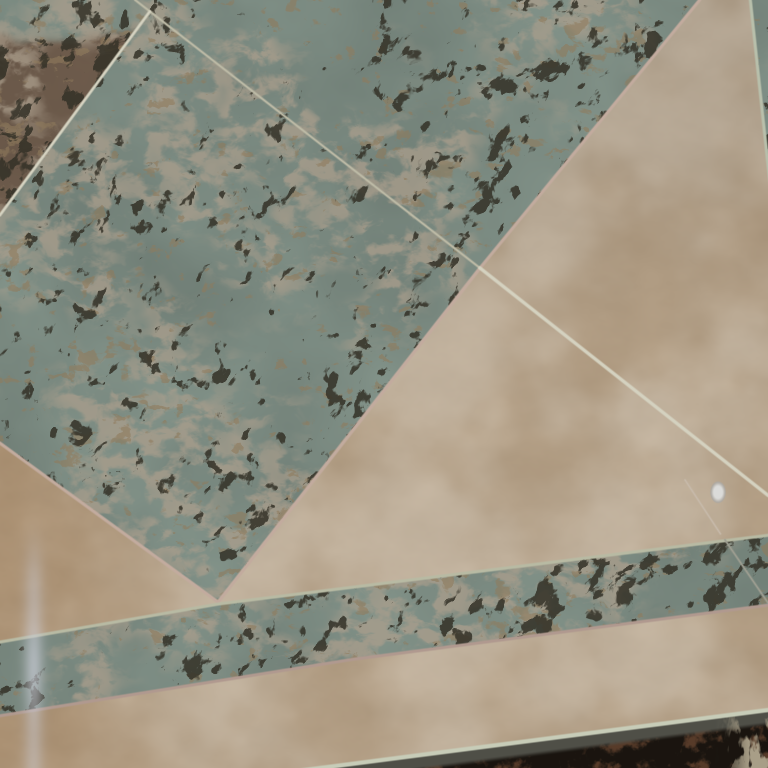
Give the GLSL for this texture, as a Shadertoy shader.

```glsl
// Inlaid stone floor: mottled green marble slabs and a sloping border set in beige.
// Half-plane distances cut the pieces, warped value noise grows veins and flecks,
// then thin segments add the grout and soft falloffs add the reflections.

float hash(vec2 p) {
    return fract(sin(dot(p, vec2(127.1, 311.7))) * 43758.5);
}

float noise(vec2 p) {
    vec2 cell = floor(p), f = fract(p);
    f = f * f * (3.0 - 2.0 * f);
    return mix(mix(hash(cell), hash(cell + vec2(1, 0)), f.x),
               mix(hash(cell + vec2(0, 1)), hash(cell + vec2(1, 1)), f.x), f.y);
}

float fbm(vec2 p) {
    float sum = 0.0, amp = 0.533;
    for (int i = 0; i < 4; i++) {
        sum += amp * noise(p);
        p = mat2(1.6, 1.2, -1.2, 1.6) * p + 3.7;
        amp *= 0.5;
    }
    return sum;
}

// Signed distance to the line a-b, positive on its left
float side(vec2 p, vec2 a, vec2 b) {
    vec2 d = normalize(b - a);
    return dot(p - a, vec2(-d.y, d.x));
}

float segment(vec2 p, vec2 a, vec2 b) {
    vec2 d = b - a;
    return length(p - a - d * clamp(dot(p - a, d) / dot(d, d), 0.0, 1.0));
}

float fill(float d, float soft) { return smoothstep(-soft, soft, d); }

vec3 stroke(vec3 col, vec3 ink, float d, float width, float soft) {
    return mix(col, ink, 1.0 - smoothstep(width - soft, width + soft, abs(d)));
}

// Fleck clusters (positive) and calm areas (negative): centre, radius, strength
float clusters(vec2 p) {
    const vec4 spots[12] = vec4[12](
        vec4(0.45, 0.475, 0.035, 0.65), vec4(0.625, 0.745, 0.022, 0.6),
        vec4(0.65, 0.82, 0.03, 0.45), vec4(0.77, 0.935, 0.03, 0.5),
        vec4(0.11, 0.46, 0.05, 0.3), vec4(0.24, 0.75, 0.12, 0.2),
        vec4(0.455, 0.205, 0.035, 0.5), vec4(0.73, 0.19, 0.06, 0.5),
        vec4(0.20, 0.39, 0.06, -0.4), vec4(0.48, 0.67, 0.07, -0.35),
        vec4(0.43, 0.91, 0.05, -0.3), vec4(0.15, 0.14, 0.06, -0.35));
    float sum = 0.0;
    for (int i = 0; i < 12; i++) {
        vec2 d = (p - spots[i].xy) / spots[i].z;
        sum += spots[i].w * exp(-dot(d, d));
    }
    return sum;
}

vec3 marble(vec2 p, vec3 base, float density) {
    vec2 q = p + 0.02 * (vec2(fbm(p * 25.0), fbm(p * 25.0 + 7.0)) - 0.5);
    vec3 col = base * (0.9 + 0.2 * fbm(p * 8.0));
    float vein = smoothstep(0.40, 0.65, fbm(q * 9.0 + 4.0));
    float grain = smoothstep(0.38, 0.66, fbm(q * vec2(45.0, 65.0)));
    col = mix(col, vec3(0.67, 0.62, 0.55), 0.75 * vein * grain);
    float tan1 = smoothstep(0.0, 0.1, fbm(q * vec2(55.0, 75.0) + 19.0) - mix(0.71, 0.55, density));
    col = mix(col, vec3(0.56, 0.48, 0.36), 0.6 * tan1);
    float fleck = fbm(mat2(0.8, 0.6, -0.6, 0.8) * q * vec2(68.0, 48.0) + 31.0);
    return mix(col, vec3(0.20, 0.19, 0.15), 0.85 * smoothstep(0.0, 0.09, fleck - mix(0.74, 0.46, density)));
}

vec3 beige(vec2 p) {
    vec3 col = mix(vec3(0.69, 0.61, 0.51), vec3(0.755, 0.695, 0.615), smoothstep(0.25, 0.7, fbm(p * 7.0)));
    col += 0.05 * (fbm(p * vec2(20.0, 28.0) + 9.0) - 0.5);
    col *= 1.0 - 0.07 * smoothstep(0.5, 0.95, p.y);
    return col * mix(vec3(0.96, 0.92, 0.87), vec3(1), smoothstep(0.0, 0.3, p.x));
}

void mainImage(out vec4 fragColor, in vec2 fragCoord) {
    vec2 p = fragCoord / iResolution.xy;
    float soft = max(1.0 / iResolution.y, 0.0015);
    vec2 tip = vec2(0.284, 0.216), cross1 = vec2(0.625, 0.651);

    // Piece boundaries
    float diagonal = max(side(p, tip, cross1), side(p, cross1, vec2(0.911, 1.0)));
    float lower = side(p, vec2(0.0, 0.423), tip);
    float slab = min(diagonal, lower);
    float corner = side(p, vec2(0.0, 0.72), vec2(0.198, 0.99));
    float sliver = side(p, vec2(0.977, 1.0), vec2(1.0, 0.785));
    float bandTop = min(0.164 + 0.174 * p.x, 0.178 + 0.125 * p.x) - p.y;
    float bandBase = p.y - min(0.068 + 0.16 * p.x, 0.0815 + 0.1305 * p.x);
    float band = min(bandTop, bandBase);
    float floorEdge = 0.1295 * (p.x - 0.417) - p.y;

    // Stone fills
    float density = 0.10 + 0.32 * smoothstep(0.35, 0.65, fbm(p * 6.0 + 2.0)) + clusters(p);
    density += 0.3 * exp(-70.0 * max(diagonal, 0.0)) * smoothstep(0.4, 0.6, noise(p * 18.0));
    float brown = fill(corner, soft) * (1.0 - smoothstep(0.955, 0.975, p.y + 0.02 * noise(p * 40.0)));
    vec3 green = mix(vec3(0.475, 0.535, 0.50), vec3(0.42, 0.35, 0.29), brown);
    vec3 stone = marble(p, green, clamp(density + 0.4 * brown, 0.0, 0.9));
    vec3 col = mix(beige(p), stone, fill(max(max(slab, band), sliver), soft));

    // Dark strip with a grey lip and pale chips
    vec3 strip = mix(vec3(0.10, 0.08, 0.06), vec3(0.34, 0.23, 0.16), smoothstep(0.5, 0.75, fbm(p * 60.0)));
    strip = mix(strip, vec3(0.31, 0.31, 0.28), 1.0 - smoothstep(0.014, 0.022, floorEdge));
    strip = mix(strip, vec3(0.66, 0.62, 0.53), smoothstep(0.93, 0.98, p.x) * smoothstep(0.5, 0.65, fbm(p * vec2(70.0, 35.0))));
    col = mix(col, strip, fill(floorEdge, soft));

    // Trims and grout
    vec3 pink = vec3(0.76, 0.67, 0.62), pale = vec3(0.83, 0.82, 0.75);
    col = stroke(col, pink, segment(p, tip, cross1), 0.0022, soft);
    col = stroke(col, pink, segment(p, cross1, vec2(0.911, 1.0)), 0.002, soft);
    col = stroke(col, pink, segment(p, vec2(0.0, 0.423), tip), 0.002, soft);
    col = stroke(col, vec3(0.72, 0.73, 0.64), bandTop, 0.002, soft);
    col = stroke(col, vec3(0.69, 0.60, 0.56), bandBase, 0.002, soft);
    col = stroke(col, vec3(0.78, 0.80, 0.72), floorEdge, 0.0028, soft);
    col = stroke(col, vec3(0.72, 0.75, 0.67), sliver, 0.002, soft);
    col = stroke(col, vec3(0.74, 0.73, 0.65), segment(p, vec2(0.176, 1.0), cross1), 0.0014, soft);
    col = stroke(col, pale, segment(p, cross1, vec2(1.0, 0.355)), 0.0022, soft);
    col = stroke(col, pale, segment(p, vec2(0.0, 0.72), vec2(0.195, 0.985)), 0.0018, soft);
    col = stroke(col, vec3(0.62, 0.62, 0.57), segment(p, vec2(0.944, 0.297), vec2(1.0, 0.215)), 0.0012, soft);
    col = stroke(col, vec3(0.78, 0.73, 0.67), segment(p, vec2(0.892, 0.375), vec2(0.938, 0.305)), 0.001, soft);

    // Bright chip and vertical reflection
    float chip = length((p - vec2(0.935, 0.359)) / vec2(0.010, 0.014));
    col = mix(col, mix(vec3(0.86, 0.86, 0.85), vec3(0.68, 0.66, 0.63), smoothstep(0.5, 1.0, chip)), 1.0 - smoothstep(0.9, 1.1, chip));
    float glow = exp(-pow((p.x - 0.044) / 0.013, 2.0)) * (1.0 - smoothstep(0.22, 0.34, p.y));
    col = mix(col, vec3(0.80, 0.81, 0.85), glow * (0.4 + 0.25 * exp(-pow((p.y - 0.13) / 0.05, 2.0))));
    fragColor = vec4(col, 1.0);
}
```
